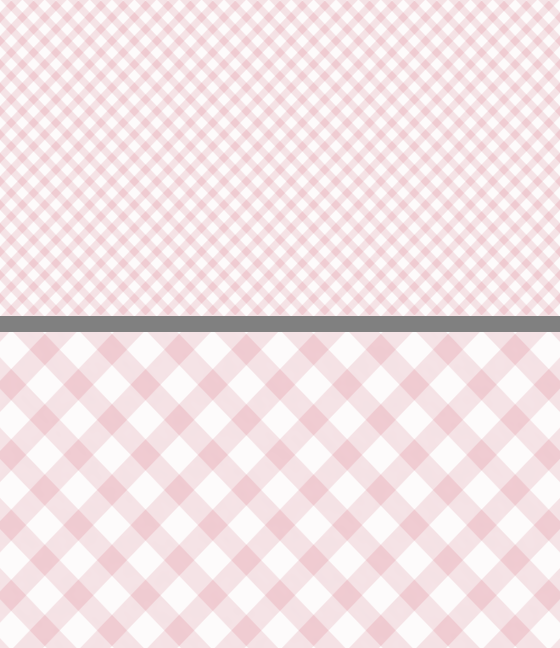
Top: the whole. Bottom: its middle third, enlarged.
Give the GLSL for this pattern, as a Shadertoy shader.

```glsl
// Pale pink diagonal gingham: two families of translucent stripes cross at
// slanted axes, giving white diamonds, light bands and darker diamond crossings.
// Box-filtered stripe edges, with faint cloth grain and uneven dye per stripe.

float hash(vec2 cell) {
    vec3 p = fract(vec3(cell.xyx) * 0.1031);
    p += dot(p, p.yzx + 33.33);
    return fract((p.x + p.y) * p.z);
}

float valueNoise(vec2 p) {
    vec2 i = floor(p), f = fract(p);
    f = f * f * (3.0 - 2.0 * f);
    return mix(mix(hash(i), hash(i + vec2(1, 0)), f.x),
               mix(hash(i + vec2(0, 1)), hash(i + vec2(1, 1)), f.x), f.y);
}

// Coverage of unit-spaced stripes centred on whole numbers
float stripes(float t) {
    float pixel = length(vec2(dFdx(t), dFdy(t)));
    float fromCentre = abs(fract(t + 0.5) - 0.5);
    return clamp(0.5 + (0.2225 - fromCentre) / (1.2 * pixel), 0.0, 1.0);
}

void mainImage(out vec4 fragColor, in vec2 fragCoord) {
    // 25 diamonds across, 13.5 down
    vec2 p = fragCoord / iResolution.xy * vec2(25.0, 13.5) - vec2(0.0, 0.75);
    vec2 axes = vec2(p.x + p.y, p.x - p.y);
    float rising = stripes(axes.y);
    float falling = stripes(axes.x);

    // Single stripes tint the ground; crossings tint it twice
    vec3 ground = vec3(0.992, 0.984, 0.984);
    vec3 band = vec3(0.96, 0.888, 0.9);
    vec3 crossing = vec3(0.94, 0.798, 0.822);
    vec3 color = mix(mix(ground, band, rising),
                     mix(band, crossing, rising), falling);

    // Small dye differences between stripes, and soft grain along the threads
    vec2 stripeId = floor(axes + 0.5);
    float dye = rising * (hash(vec2(stripeId.y, 7.0)) - 0.5)
              + falling * (hash(vec2(stripeId.x, 19.0)) - 0.5);
    float grain = valueNoise(axes * vec2(9.0, 5.0) + 100.0) - 0.5;
    color -= vec3(0.2, 0.7, 0.6) * 0.008 * dye;
    color += 0.006 * grain * max(rising, falling);

    fragColor = vec4(color, 1.0);
}
```
